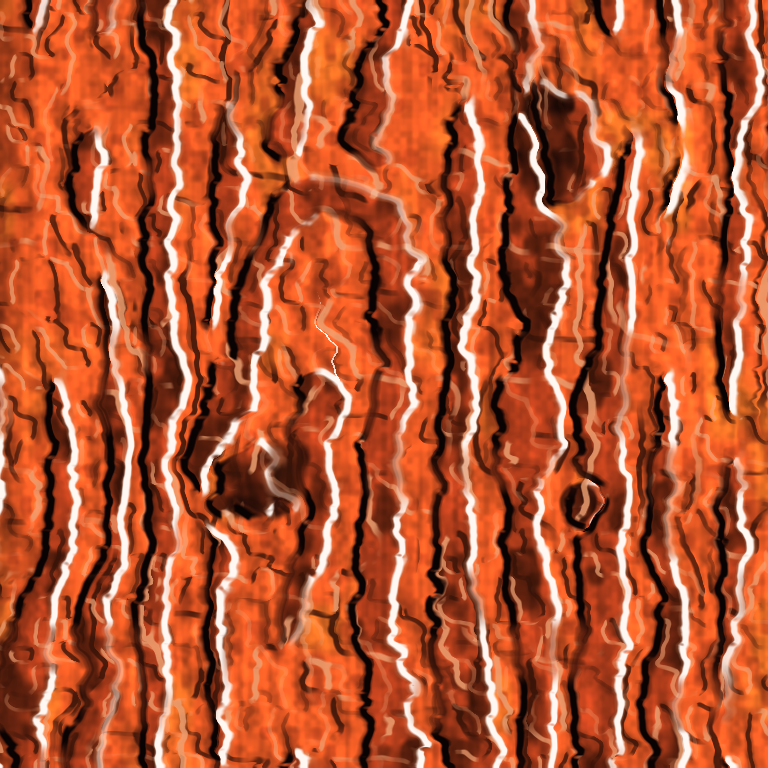
This texture is drawn by a Shadertoy shader. Its source:

```glsl
// Embossed reddish bark: upright grooves with black and white rims, knots and an arch.
const float TAU = 6.2831853;
const vec2 LIGHT = vec2(0.93, 0.37);
const vec3 ORANGE = vec3(0.93, 0.36, 0.145);
const vec3 AMBER = vec3(0.95, 0.49, 0.15);
const vec3 RUST = vec3(0.68, 0.235, 0.105);
const vec3 BROWN = vec3(0.35, 0.12, 0.05);
const vec3 BLACK = vec3(0.04, 0.01, 0.01);
const vec3 PEACH = vec3(0.92, 0.62, 0.44);
const vec3 WHITE = vec3(1.0, 0.97, 0.95);
// Knots: centre, radius, vertical squash
const vec4 BIG_KNOT = vec4(0.35, 0.37, 0.052, 1.0);
const vec4 TALL_KNOT = vec4(0.71, 0.82, 0.045, 0.6);
const vec4 SMALL_KNOT = vec4(0.755, 0.345, 0.024, 1.1);

float hash(vec2 p) {
    vec3 q = fract(p.xyx * 0.1031);
    q += dot(q, q.yzx + 33.33);
    return fract((q.x + q.y) * q.z);
}

float noise(vec2 p) {
    vec2 i = floor(p), f = fract(p);
    vec2 u = f * f * f * (f * (f * 6.0 - 15.0) + 10.0);
    float low = mix(hash(i), hash(i + vec2(1, 0)), u.x);
    float high = mix(hash(i + vec2(0, 1)), hash(i + vec2(1, 1)), u.x);
    return mix(low, high, u.y);
}

// Noise centred on zero
float wave(vec2 p) { return noise(p) - 0.5; }

// Distance from a knot in units of its ragged radius
float knotReach(vec2 p, vec4 knot) {
    return length((p - knot.xy) * vec2(1.0, knot.w)) / knot.z + 0.7 * wave(p * 24.0 + 3.0);
}

// Sideways shift that makes the grain flow around a knot
float bend(vec2 p, vec4 knot) {
    vec2 d = (p - knot.xy) * vec2(1.0, knot.w) / knot.z;
    return -0.65 * (p.x - knot.x) * exp(-0.2 * dot(d, d));
}

// Raises a collar around the knot and sinks its heart
float carveKnot(float height, vec2 p, vec4 knot) {
    float r = knotReach(p, knot);
    height += 0.5 * (1.0 - smoothstep(1.0, 1.9, r));
    return min(height, 25.0 * knot.z * (r - 1.0));
}

// Replaces the straight grain by one arched groove
float carveArch(float height, vec2 p, vec2 centre, float radius) {
    vec2 d = p - centre;
    d.x -= 0.25 * min(d.y, 0.0) * step(d.x, 0.0);
    float r = length(vec2(d.x, 0.8 * max(d.y, 0.0)));
    float arch = 25.0 * (abs(r - radius) - 0.019);
    float area = (1.0 - smoothstep(radius + 0.025, radius + 0.06, r)) * smoothstep(-0.17, -0.09, d.y);
    return mix(height, arch, area);
}

// Height fields: grooves (negative inside), cracks, coarse and fine creases
vec4 surface(vec2 p) {
    vec2 q = p;
    q.x += 0.07 * wave(p * vec2(3.0, 2.6) + 4.0) + 0.034 * wave(p * vec2(8.0, 10.0));
    q += 0.013 * vec2(wave(p * vec2(26.0, 38.0)), wave(p * 35.0 + 9.0));
    q.x += 0.006 * wave(p * vec2(60.0, 95.0));
    vec2 g = q;
    g.x += bend(q, BIG_KNOT) + bend(q, TALL_KNOT) + bend(q, SMALL_KNOT);
    float upper = smoothstep(0.4, 0.8, p.y);
    float groove = 0.16 + 0.12 * upper + 0.52 * cos(TAU * 11.0 * g.x);
    groove += 1.25 * wave(g * vec2(9.0, 1.9) + 17.0);
    groove += (0.5 + 0.5 * upper) * wave(g * vec2(15.0, 9.0) + 31.0) + 0.25 * wave(g * 27.0);
    groove = carveArch(groove, q, vec2(0.445, 0.66), 0.07);
    groove = carveKnot(groove, q, BIG_KNOT);
    groove = carveKnot(groove, q, TALL_KNOT);
    groove = carveKnot(groove, q, SMALL_KNOT);
    float crack = wave(g * vec2(27.0, 4.5) + 83.0);
    return vec4(groove, crack, wave(q * vec2(23.0, 17.0) + 53.0), wave(q * vec2(46.0, 34.0) + 71.0));
}

// Lit (x) and shaded (y) strength of the line where a field crosses zero
vec2 rim(float field, vec2 slope, float width) {
    float steepness = length(slope) + 0.5;
    float line = 1.0 - smoothstep(0.4 * width, width, abs(field) / steepness);
    float light = dot(slope / steepness, LIGHT);
    return line * smoothstep(0.1, 0.65, vec2(light, -light));
}

void mainImage(out vec4 fragColor, in vec2 fragCoord) {
    vec2 p = fragCoord / iResolution.xy;
    const float STEP = 0.0025;
    vec4 here = surface(p);
    vec4 dx = (surface(p + vec2(STEP, 0.0)) - here) / STEP;
    vec4 dy = (surface(p + vec2(0.0, STEP)) - here) / STEP;

    // Plateaus and groove floors
    float blotch = noise(p * vec2(17.0, 11.0) + 23.0), grit = noise(p * vec2(58.0, 44.0) + 5.0);
    vec3 plateau = mix(ORANGE, AMBER, 0.65 * smoothstep(0.65, 0.92, blotch));
    plateau = mix(plateau, RUST, 0.6 * smoothstep(0.55, 0.9, grit));
    float gloom = smoothstep(0.45, 0.85, noise(p * vec2(22.0, 12.0) + 41.0) + 0.5 * (grit - 0.5));
    vec3 color = mix(mix(RUST, BROWN, gloom), plateau, smoothstep(-0.06, 0.06, here.x));

    // Dark knot hearts and the shadowed left border
    float heart = min(knotReach(p, BIG_KNOT), min(knotReach(p, TALL_KNOT), knotReach(p, SMALL_KNOT)));
    float shadow = 1.0 - smoothstep(0.85, 1.15, heart + 0.3 * (grit - 0.5));
    color = mix(color, mix(BLACK, BROWN, 1.3 * grit), 0.85 * shadow);
    color = mix(color, BROWN, 0.6 * (1.0 - smoothstep(0.0, 0.05, p.x + 0.05 * (blotch - 0.5))));

    // Upright fibres and embossed lumps
    color *= 1.0 + 0.2 * wave(p * vec2(150.0, 9.0)) + 0.2 * wave(p * 120.0);
    vec4 relief = dx * LIGHT.x + dy * LIGHT.y;
    color *= 1.0 + clamp(0.006 * relief.z + 0.005 * relief.w, -0.25, 0.2);

    // Faint creases and broken upright cracks
    float patchy = smoothstep(0.3, 0.6, noise(p * 11.0 + 61.0));
    vec2 crease = 0.85 * patchy * rim(here.z, vec2(dx.z, dy.z), 0.0055);
    crease += 0.75 * (1.0 - 0.6 * patchy) * rim(here.w, vec2(dx.w, dy.w), 0.0042);
    crease += smoothstep(0.45, 0.65, noise(p * vec2(12.0, 5.0) + 7.0)) * rim(here.y, vec2(dx.y, dy.y), 0.005);
    color = mix(color, 0.6 * BROWN, min(crease.y, 0.85));
    color = mix(color, PEACH, min(crease.x, 0.85));

    // Soft halos, then crisp rims of uneven strength
    vec2 slope = vec2(dx.x, dy.x);
    float wear = noise(p * vec2(16.0, 13.0) + 97.0);
    vec2 halo = rim(here.x, slope, 0.011), edge = rim(here.x, slope, mix(0.0075, 0.005, wear));
    edge *= 1.0 - 0.75 * smoothstep(0.6, 0.85, wear);
    color = mix(color, BROWN, 0.6 * halo.y);
    color = mix(color, PEACH, 0.3 * halo.x);
    color = mix(mix(color, BLACK, edge.y), WHITE, edge.x);
    fragColor = vec4(clamp(color, 0.0, 1.0), 1.0);
}
```
